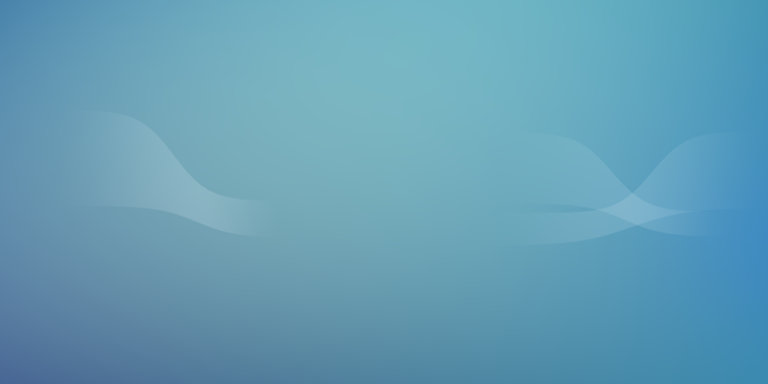
Write a Shadertoy shader that draws this background.

```glsl
// Quadratic curve through colours at t = 0, 0.5 and 1
vec3 curve3(float t, vec3 start, vec3 middle, vec3 end) {
    return start * (1.0 - t) * (1.0 - 2.0 * t)
         + middle * 4.0 * t * (1.0 - t)
         + end * t * (2.0 * t - 1.0);
}

// S-shaped edge: falls from left to right through its centre
float edgeHeight(float x, vec2 centre, float amplitude, float width) {
    return centre.y - amplitude * tanh((x - centre.x) / width);
}

// Coverage between two edges, fading out toward both ends
float ribbon(vec2 p, float upper, float lower, float x, float tail) {
    float soft = 1.0 / iResolution.y;
    float inside = smoothstep(-soft, soft, upper - p.y)
                 * smoothstep(-soft, soft, p.y - lower);
    float fade = smoothstep(-0.32, 0.09, x) * (1.0 - smoothstep(0.06, tail, x));
    return inside * fade;
}

vec3 background(vec2 uv) {
    vec3 top = curve3(uv.x, vec3(0.28, 0.51, 0.67), vec3(0.45, 0.71, 0.77), vec3(0.27, 0.59, 0.71));
    vec3 middle = curve3(uv.x, vec3(0.38, 0.56, 0.68), vec3(0.46, 0.68, 0.735), vec3(0.26, 0.56, 0.73));
    vec3 bottom = curve3(uv.x, vec3(0.28, 0.40, 0.58), vec3(0.31, 0.51, 0.62), vec3(0.23, 0.54, 0.69));
    vec3 colour = curve3(uv.y, bottom, middle, top);

    // Blue glow by the right edge
    vec2 glow = (uv - vec2(0.99, 0.37)) / vec2(0.12, 0.2);
    return colour + vec3(-0.01, -0.01, 0.03) * exp(-dot(glow, glow));
}

void mainImage(out vec4 fragColor, in vec2 fragCoord) {
    vec2 uv = fragCoord / iResolution.xy;
    vec2 p = uv * vec2(2.0, 1.0);
    vec3 colour = background(uv);

    // Single ribbon on the left
    float upper = edgeHeight(p.x, vec2(0.453, 0.595), 0.1185, 0.091);
    float lower = edgeHeight(p.x, vec2(0.513, 0.422), 0.042, 0.104);
    float left = ribbon(p, upper, lower, p.x - 0.453, 0.29);

    // Descending ribbon on the right
    upper = edgeHeight(p.x, vec2(1.594, 0.552), 0.104, 0.091);
    lower = edgeHeight(p.x, vec2(1.628, 0.427), 0.044, 0.104);
    float descending = ribbon(p, upper, lower, p.x - 1.594, 0.32);

    // Rising ribbon that crosses it
    upper = edgeHeight(-p.x, vec2(-1.698, 0.552), 0.107, 0.091);
    lower = edgeHeight(-p.x, vec2(-1.646, 0.409), 0.049, 0.143);
    float rising = ribbon(p, upper, lower, 1.698 - p.x, 0.46);

    // Translucent white layers
    vec3 white = vec3(0.95, 0.98, 1.0);
    colour = mix(colour, white, 0.17 * left);
    colour = mix(colour, white, 0.13 * descending);
    colour = mix(colour, white, 0.13 * rising);
    fragColor = vec4(colour, 1.0);
}
```
